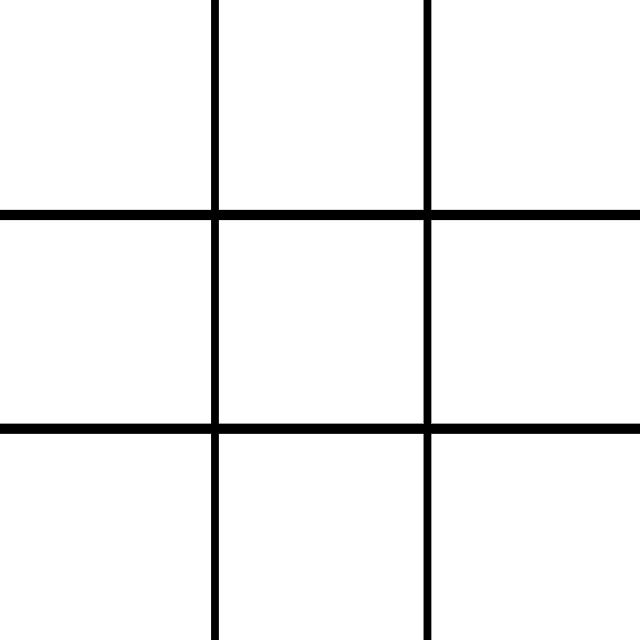
Reproduce this pattern procedurally as a Shadertoy shader.

```glsl
const vec3 PAPER = vec3(1.0);
const vec3 INK = vec3(0.0);

// Distance to the nearest inner divider, skipping those on the outer border
vec2 dividerDistance(vec2 p, vec2 origin, vec2 period, float cells) {
    vec2 index = clamp(round((p - origin) / period), 1.0, cells - 1.0);
    return abs(p - origin - index * period);
}

// Antialiased coverage of a stripe on each axis
vec2 stripeCoverage(vec2 dist, vec2 halfWidth, vec2 pixel) {
    return clamp((halfWidth - dist) / pixel + 0.5, 0.0, 1.0);
}

void mainImage(out vec4 fragColor, in vec2 fragCoord) {
    vec2 uv = fragCoord / iResolution.xy;
    vec2 pixel = 1.0 / iResolution.xy;

    // Three cells each way; horizontal bars are thicker than vertical ones
    vec2 origin = vec2(0.0039, -0.0039);
    vec2 period = vec2(0.332, 0.334);
    vec2 halfWidth = vec2(0.0061, 0.0080);

    vec2 dist = dividerDistance(uv, origin, period, 3.0);
    vec2 bars = stripeCoverage(dist, halfWidth, pixel);
    float ink = max(bars.x, bars.y);

    fragColor = vec4(mix(PAPER, INK, ink), 1.0);
}
```
